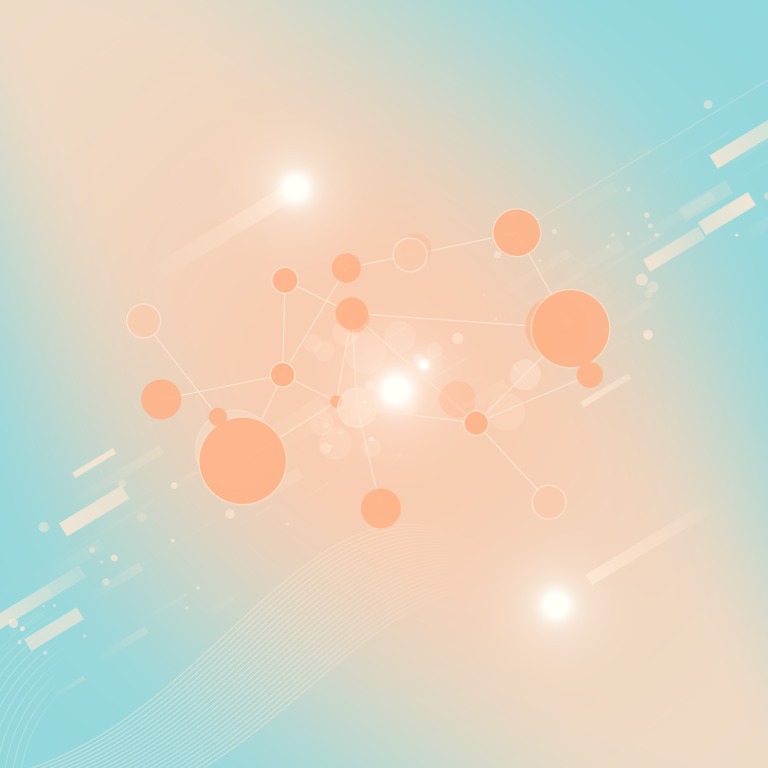
A WebGL 1 fragment shader for this background:

```glsl
precision highp float;
// Peach and aqua backdrop with a node network, slanted streaks, bokeh and fine waves.
uniform vec2 u_resolution;

const vec3 AQUA = vec3(.56, .845, .87);
const vec3 CREAM = vec3(.93, .86, .78);
const vec3 PEACH = vec3(.98, .795, .685);
const vec3 ORANGE = vec3(.995, .70, .53);
const vec3 LIGHT = vec3(1., .91, .83);
const vec3 WHITE = vec3(1., .995, .97);
const vec2 BAND_DIR = vec2(.855, .518);
const vec2 CORE = vec2(.516, .492);
const float WAVE_WIDTH = .33;
const float LINE_HALF = .0007;

// Nodes: centre and radius
const vec3 TOP = vec3(.673, .697, .031);
const vec3 EAST = vec3(.743, .572, .051);
const vec3 EAST_DOT = vec3(.768, .512, .017);
const vec3 HUB = vec3(.620, .449, .016);
const vec3 CORNER = vec3(.715, .346, .022);
const vec3 SOUTH = vec3(.496, .338, .026);
const vec3 BIG = vec3(.316, .400, .057);
const vec3 BIG_DOT = vec3(.284, .457, .012);
const vec3 WEST = vec3(.210, .480, .026);
const vec3 OUTER = vec3(.187, .582, .022);
const vec3 UPPER = vec3(.371, .635, .017);
const vec3 NORTH = vec3(.451, .651, .019);
const vec3 MID = vec3(.458, .592, .021);
const vec3 PALE = vec3(.534, .668, .022);
const vec3 LEFT = vec3(.368, .512, .016);
const vec3 DOT = vec3(.438, .477, .008);
const vec3 CLEAR = vec3(.465, .469, .025);

vec2 p;
float px;
vec3 col;

vec3 hash3(float n) {
  vec3 q = fract(n * vec3(.1031, .1030, .0973) + .17);
  q += dot(q, q.yzx + 33.33);
  return fract((q.xxy + q.yzz) * q.zyx);
}

float cover(float d) { return smoothstep(px, -px, d); }

void paint(vec3 c, float a) { col = mix(col, c, clamp(a, 0., 1.)); }

void disc(vec3 n, vec3 c, float fill, float rim) {
  float d = length(p - n.xy) - n.z;
  paint(c, fill * cover(d));
  paint(LIGHT, rim * cover(abs(d) - LINE_HALF));
}

void solid(vec3 n, float rim) { disc(n, ORANGE, .88, rim); }

void edge(vec3 a, vec3 b) {
  vec2 q = p - a.xy, s = b.xy - a.xy;
  float h = clamp(dot(q, s) / dot(s, s), 0., 1.);
  paint(LIGHT, .85 * cover(length(q - s * h) - LINE_HALF));
}

// Flat-ended bar along the band, fading from f0 to f1
void streak(float x, float y, float len, float halfWidth, float f0, float f1) {
  vec2 q = p - vec2(x, y);
  float along = dot(q, BAND_DIR);
  float across = abs(q.x * BAND_DIR.y - q.y * BAND_DIR.x);
  float d = max(across - halfWidth, abs(along - .5 * len) - .5 * len);
  paint(LIGHT, cover(d) * mix(f0, f1, clamp(along / len, 0., 1.)));
}

void glow(vec2 c, float size) {
  float r = length(p - c) / size;
  paint(WHITE, exp(-r * r * 1.6) + .4 * exp(-r * r * .18));
}

void background() {
  vec2 q = p - .5;
  float warm = exp(-7. * dot(q, q));
  float cool = smoothstep(.13, .8, abs(q.x + q.y) + 2.4 * q.x * q.x * q.x * q.x);
  col = mix(CREAM, PEACH, warm);
  paint(AQUA, cool * (1. - .8 * warm));
}

void waves() {
  float fade = .55 * smoothstep(.66, .35, p.x);
  for (int i = 0; i < 22; i++) {
    float k = float(i);
    float u = (p.x - .53 - .005 * k) / WAVE_WIDTH;
    float bell = (.357 - .0015 * k) * exp(-u * u);
    float slope = 2. * u * bell / WAVE_WIDTH;
    float d = abs(p.y - bell + .04 + .0025 * k) / sqrt(1. + slope * slope);
    paint(LIGHT, fade * cover(d - LINE_HALF));
  }
  // Faint arcs in the lower left corner
  float r = length(p - vec2(.21, -.03));
  float ring = abs(fract(r * 95.) - .5) / 95.;
  float zone = smoothstep(.17, .19, r) * smoothstep(.3, .25, r) * smoothstep(.09, .03, p.x);
  paint(LIGHT, .35 * zone * cover(ring - LINE_HALF));
}

// Random bars and bokeh along the band
void scatter() {
  vec2 side = vec2(-BAND_DIR.y, BAND_DIR.x);
  for (int i = 0; i < 56; i++) {
    vec3 h = hash3(float(i) + 1.), g = hash3(float(i) + 91.);
    vec2 a = CORE + BAND_DIR * (h.x - .55) * 1.15 + side * (h.y + g.y - 1.) * .13;
    streak(a.x, a.y, .03 + .11 * h.z, .001 + .01 * g.x * g.x, .04 * g.z, .22 * g.z);
    vec2 b = CORE + BAND_DIR * (g.x - .5) * 1.2 + side * (g.z + h.z - 1.) * .15;
    disc(vec3(b, .002 + .006 * h.y * h.y), LIGHT, .25 + .5 * g.y, 0.);
    vec2 c = CORE + (h.xy - .5) * vec2(.3, .16);
    if (i < 12) disc(vec3(c, .01 + .018 * g.x), LIGHT, .22, 0.);
  }
}

void brightStreaks() {
  streak(.929, .789, .11, .010, .8, .5);
  streak(.914, .702, .076, .010, .65, .85);
  streak(.842, .654, .084, .009, .75, .4);
  streak(.888, .720, .072, .010, .2, .2);
  streak(.758, .473, .072, .004, .7, .45);
  streak(.767, .245, .182, .008, .7, .08);
  streak(.190, .636, .228, .011, 0., .6);
  streak(.082, .310, .095, .010, .8, .6);
  streak(.096, .381, .062, .004, .75, .75);
  streak(-.02, .179, .149, .009, .8, .2);
  streak(.036, .160, .080, .009, .6, .6);
  streak(.685, .705, .4, LINE_HALF, .3, .3);
}

void network() {
  edge(PALE, NORTH); edge(PALE, TOP); edge(TOP, EAST); edge(NORTH, LEFT);
  edge(UPPER, LEFT); edge(UPPER, MID); edge(OUTER, BIG_DOT); edge(WEST, LEFT);
  edge(BIG, LEFT); edge(LEFT, DOT); edge(BIG, DOT); edge(MID, DOT);
  edge(MID, CLEAR); edge(CLEAR, SOUTH); edge(MID, EAST); edge(MID, HUB);
  edge(CLEAR, HUB); edge(HUB, CORNER); edge(HUB, EAST); edge(HUB, EAST_DOT);
  // Translucent ghosts
  disc(EAST + vec3(-.018, .002, -.01), ORANGE, .6, 0.);
  disc(BIG + vec3(-.01, .015, -.006), LIGHT, .25, .5);
  disc(MID + vec3(.004, -.006, -.002), ORANGE, .5, 0.);
  disc(HUB + vec3(-.024, .031, .008), ORANGE, .35, 0.);
  disc(HUB + vec3(.064, .063, .004), LIGHT, .4, 0.);
  disc(PALE + vec3(.008, .008, -.002), ORANGE, .3, 0.);
  // Solid, then pale nodes
  solid(TOP, .8); solid(EAST, .8); solid(EAST_DOT, 0.); solid(HUB, 1.);
  solid(SOUTH, 0.); solid(BIG, .8); solid(BIG_DOT, 0.); solid(WEST, 0.);
  solid(UPPER, 1.); solid(NORTH, 0.); solid(MID, 0.); solid(LEFT, 1.);
  solid(DOT, 0.);
  disc(CORNER, PEACH, .85, .9); disc(OUTER, PEACH, .85, .9);
  disc(PALE, PEACH, .85, .9); disc(CLEAR, LIGHT, .45, .9);
}

void main() {
  p = gl_FragCoord.xy / u_resolution;
  px = .75 / min(u_resolution.x, u_resolution.y);
  background();
  waves();
  scatter();
  brightStreaks();
  glow(vec2(.385, .755), .027);
  glow(vec2(.724, .212), .027);
  glow(CORE, .03);
  glow(vec2(.552, .525), .008);
  network();
  gl_FragColor = vec4(col, 1.);
}
```
